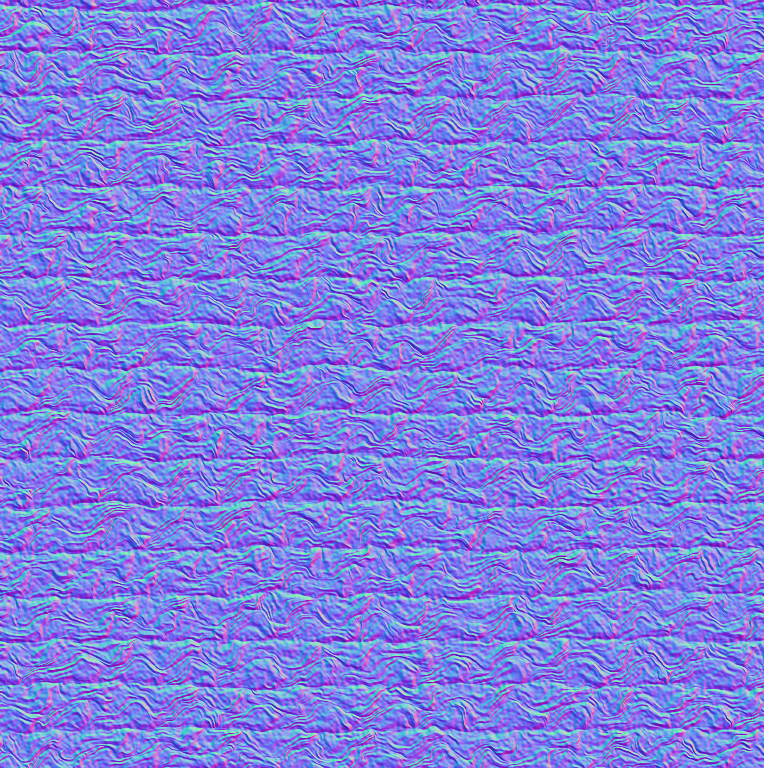
Reproduce this texture map procedurally as a WebGL 2 fragment shader.

```glsl
#version 300 es
precision highp float;

uniform vec2 u_resolution;
out vec4 fragColor;

float hash(vec2 p) {
    vec3 q = fract(vec3(p.xyx) * 0.1031);
    q += dot(q, q.yzx + 33.33);
    return fract((q.x + q.y) * q.z);
}

float noise(vec2 p) {
    vec2 i = floor(p), f = fract(p);
    f = f * f * (3.0 - 2.0 * f);
    return mix(mix(hash(i), hash(i + vec2(1, 0)), f.x),
               mix(hash(i + vec2(0, 1)), hash(i + vec2(1, 1)), f.x), f.y);
}

// Height of the knitted cloth, in canvas units
float clothHeight(vec2 p) {
    // Straight courses, each split by a wavy line into two rows
    vec2 q = p * vec2(12.0, 34.0);
    q.y += 0.4 * noise(p * vec2(14.0, 9.0) + 40.0) + 0.22 * noise(p * 85.0);
    float course = floor(q.y * 0.5);
    float wave = sin(6.2832 * q.x + 6.0 * hash(vec2(course, 3.0)) + 4.0 * noise(p * 9.0));
    q.y += 0.36 * wave * (0.5 - 0.5 * cos(3.14159 * q.y));
    float row = floor(q.y);
    float parity = mod(row, 2.0);
    float y = q.y - row - 0.5;

    // Slanted, staggered stitches with ragged ends
    q.x += 0.5 * parity + 0.35 * hash(vec2(row, 7.0)) - 0.15 * y
         + 0.45 * noise(vec2(q.x * 1.3, row * 5.0))
         + 0.15 * noise(p * 120.0 + 70.0);
    float column = floor(q.x);
    float x = q.x - column - 0.5;
    float seed = hash(vec2(column, row) + 100.0);

    // Fibres arch over in one row and sag in the next
    float bend = mix(2.6, -2.6, parity) * (0.6 + 0.7 * seed);
    float v = y + bend * x * x + 0.8 * x * (seed - 0.6);
    vec2 strand = vec2(x * 5.5, v * 7.6) + 60.0 * seed + vec2(column, row) * 9.0 + 900.0;
    float crease = abs(2.0 * noise(strand * vec2(0.75, 0.55) + 31.0) - 1.0);
    float fibres = noise(strand) - 0.5 + 0.6 * (0.5 - crease);

    // Shallow stitch with a raised right end that drops off sharply
    float sides = smoothstep(0.0, 0.08, 0.5 - abs(x));
    float rims = smoothstep(0.0, 0.12, 0.5 - abs(y));
    float dome = 1.0 - pow(abs(2.0 * y), 4.0);
    float bump = smoothstep(-0.1, 0.38, x) * (1.0 - smoothstep(0.39, 0.5, x));
    float body = dome * (0.0006 + 0.0036 * bump);

    // Groove between courses crossed by short ticks, and fuzz over everything
    float groove = exp(-pow((mod(q.y + 1.0, 2.0) - 1.0) * 5.0, 2.0));
    float ticks = noise(p * vec2(240.0, 90.0) + 5.0);
    float fuzz = noise(p * vec2(250.0, 260.0) + 17.0);
    return body + 0.0040 * fibres * sides * rims
         - groove * (0.0006 + 0.0030 * ticks) + 0.0019 * fuzz;
}

void main() {
    vec2 p = gl_FragCoord.xy / u_resolution.y;

    // Slopes by central differences, packed as a tangent-space normal
    vec2 e = vec2(0.0008, 0.0);
    vec2 slope = vec2(clothHeight(p + e.xy) - clothHeight(p - e.xy),
                      clothHeight(p + e.yx) - clothHeight(p - e.yx)) / (2.0 * e.x);
    vec3 normal = normalize(vec3(-slope, 1.0));
    vec3 color = (normal * 0.5 + 0.5) * vec3(1.0, 1.0, 0.95);
    fragColor = vec4(color, 1.0);
}
```
